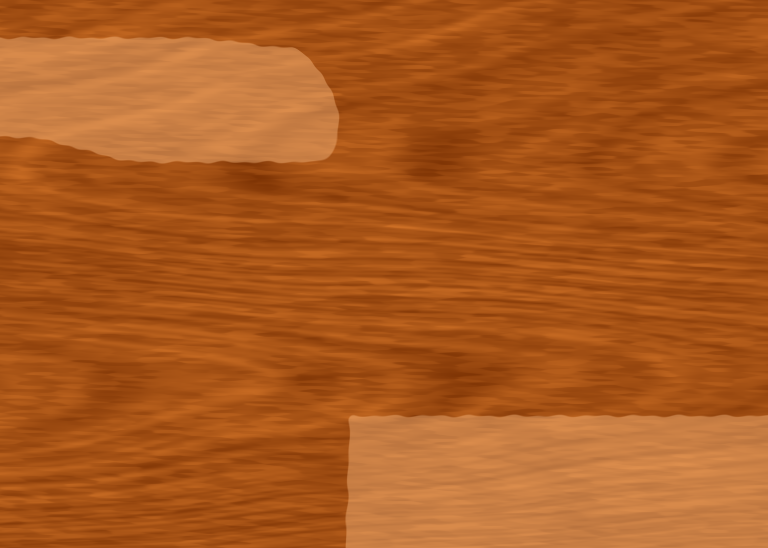
A WebGL 1 fragment shader for this texture:

```glsl
precision highp float;
uniform vec2 u_resolution;

#define DARK_WOOD vec3(0.49, 0.20, 0.015)
#define LIGHT_WOOD vec3(0.79, 0.425, 0.14)
#define PANEL_TINT vec3(1.0, 0.76, 0.54)
#define PANEL_ALPHA 0.41
#define RIDGE_Y 0.69
#define RIDGE_GAP 0.374
#define RIDGE_LIFT 3.348
#define RING_PERIOD 0.296
#define RING_CONTRAST 0.13
#define FIBRE_CONTRAST 0.34

float hash(vec2 p) {
  return fract(sin(dot(p, vec2(127.1, 311.7))) * 43758.55);
}

// Cellular noise with softly blended cell values, centred on zero.
float cellNoise(vec2 p) {
  vec2 cell = floor(p);
  float total = 0.0;
  float weight = 0.0;
  for (int j = -1; j <= 1; j++) {
    for (int i = -1; i <= 1; i++) {
      vec2 id = cell + vec2(float(i), float(j));
      vec2 site = id + vec2(hash(id), hash(id + 37.0));
      vec2 d = p - site;
      float w = exp(-7.0 * dot(d, d)) + 0.0001;
      total += w * hash(id + 91.0);
      weight += w;
    }
  }
  return total / weight - 0.5;
}

// Growth coordinate: its level lines form two opposed cathedral arches.
float growth(vec2 p) {
  p.y += 0.007 * sin(3.1 * p.x + 1.0) + 0.004 * sin(7.3 * p.x + 9.0 * p.y);
  float below = RIDGE_Y - p.y;
  float up = max(-below, 0.0);
  float low = max(below - RIDGE_GAP, 0.0);
  float bend = 4.5 * (sqrt(up * up + 0.01) - 0.1);
  bend += RIDGE_LIFT * smoothstep(0.0, RIDGE_GAP, below);
  bend -= 25.0 * low * low;
  return p.x - bend + 0.03 * sin(11.0 * p.x + 17.0 * p.y);
}

float rings(float g) {
  float phase = 6.2832 * (g - 0.474) / RING_PERIOD;
  float tone = -0.75 * cos(phase + 0.4 * sin(g * 5.3));
  tone += 0.45 * sin(g * 9.1 + 1.3);
  tone += 0.45 * sin(g * 37.0 + 2.0 * sin(g * 4.1));
  tone += 0.35 * sin(g * 58.0 + 1.7 * sin(g * 6.7));
  return tone;
}

float smudge(vec2 p, vec2 center, vec2 size) {
  vec2 d = (p - center) / size;
  return exp(-dot(d, d));
}

// Intersection of two half spaces with a rounded corner.
float roundMax(float a, float b, float r) {
  vec2 q = vec2(a, b) + r;
  return min(max(q.x, q.y), 0.0) + length(max(q, 0.0)) - r;
}

float upperPanel(vec2 p) {
  float top = 0.931 - 0.019 * smoothstep(0.34, 0.55, p.x);
  float bottom = mix(0.75, 0.704, smoothstep(0.03, 0.27, p.x));
  float shoulder = max((p.y - 0.78) / 0.13, 0.0);
  float right = 0.617 - 0.07 * shoulder * shoulder;
  float d = roundMax(p.x - right, bottom - p.y, 0.05);
  return roundMax(d, p.y - top, 0.012);
}

float lowerPanel(vec2 p) {
  float left = 0.631 + 0.03 * p.y;
  return roundMax(left - p.x, p.y - 0.241, 0.009);
}

void main() {
  vec2 p = gl_FragCoord.xy / u_resolution.y;

  // Fibres run along the board, long ones under short ones.
  vec2 along = vec2(p.x, p.y + 0.02 * p.x);
  float fine = cellNoise(along * vec2(24.0, 190.0));
  float coarse = cellNoise(along * vec2(8.0, 65.0) + 13.0);
  float broad = cellNoise(p * vec2(3.0, 9.0) + 5.0);

  float g = growth(p + vec2(0.0, 0.003 * coarse));
  float patchy = 0.85 + 0.7 * broad;
  float tone = 0.51 + RING_CONTRAST * patchy * rings(g);
  tone += FIBRE_CONTRAST * (fine + 0.55 * coarse) + 0.15 * broad;

  // Dark heartwood near the arch tips.
  float shade = smudge(p, vec2(0.79, 0.715), vec2(0.055, 0.045));
  shade += 0.8 * smudge(p, vec2(0.475, 0.675), vec2(0.045, 0.035));
  shade += 0.8 * smudge(p, vec2(0.56, 0.312), vec2(0.09, 0.04));
  shade += 0.7 * smudge(p, vec2(0.85, 0.318), vec2(0.09, 0.035));
  shade += 0.5 * smudge(p, vec2(1.39, 0.69), vec2(0.07, 0.04));
  tone -= 0.25 * shade;

  vec3 color = mix(DARK_WOOD, LIGHT_WOOD, clamp(tone, -0.15, 1.1));

  // Pale panels with slightly uneven edges.
  float wobble = 0.0012 * (sin(p.x * 83.0 + p.y * 61.0) + sin(p.x * 147.0 - p.y * 109.0));
  float d = min(upperPanel(p), lowerPanel(p)) + wobble;
  float edge = 1.0 / u_resolution.y;
  float cover = 1.0 - smoothstep(-edge, edge, d);
  color = mix(color, PANEL_TINT, PANEL_ALPHA * cover);

  gl_FragColor = vec4(color, 1.0);
}
```
